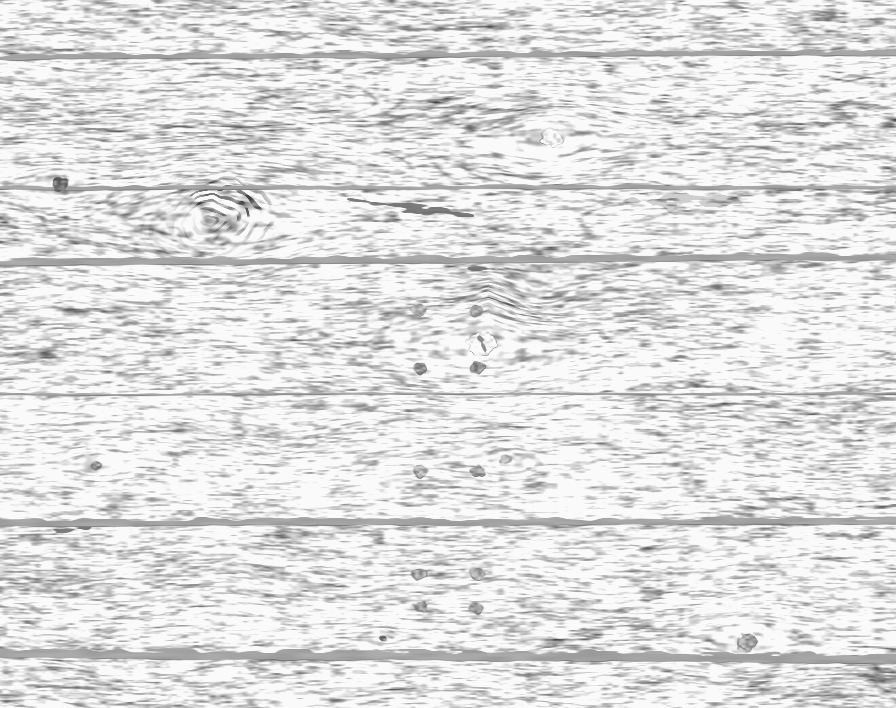
This texture is drawn by a Shadertoy shader. Its source:

```glsl
// Seams: height, half width, slope
const vec3 SEAMS[6] = vec3[6](
    vec3(0.918, 0.0036, 0.005), vec3(0.733, 0.0026, 0.001),
    vec3(0.627, 0.0044, 0.007), vec3(0.442, 0.0014, 0.001),
    vec3(0.260, 0.0046, 0.002), vec3(0.076, 0.0064, -0.006));
// Knots: centre, radius, tone
const vec4 KNOTS[7] = vec4[7](
    vec4(0.136, 0.343, 0.006, 0.58), vec4(0.714, 0.351, 0.007, 0.75),
    vec4(0.780, 0.805, 0.013, 0.97), vec4(0.086, 0.740, 0.010, 0.45),
    vec4(1.055, 0.093, 0.012, 0.64), vec4(0.680, 0.515, 0.018, 0.97),
    vec4(0.541, 0.098, 0.004, 0.50));
const float NAIL_ROWS[5] = float[5](0.142, 0.190, 0.333, 0.480, 0.563);
const vec2 SWIRL = vec2(0.298, 0.688);
const float SEAM_TONE = 0.64;
const float DARK_TONE = 0.40;

float hash(vec2 p) {
    vec3 q = fract(p.xyx * 0.1031);
    q += dot(q, q.yzx + 33.33);
    return fract((q.x + q.y) * q.z);
}

float noise(vec2 p) {
    vec2 i = floor(p), f = fract(p);
    f = f * f * (3.0 - 2.0 * f);
    return mix(mix(hash(i), hash(i + vec2(1, 0)), f.x),
               mix(hash(i + vec2(0, 1)), hash(i + vec2(1, 1)), f.x), f.y);
}

float blob(vec2 p, vec2 centre, vec2 size) {
    vec2 d = (p - centre) / size;
    return exp(-dot(d, d));
}

// Shift that makes the grain part around a knot
float bend(vec2 p, vec2 centre, float radius) {
    return -0.65 * (p.y - centre.y) * blob(p, centre, radius * vec2(4.0, 2.2));
}

// Tapered dark mark, torn into pieces
float streak(vec2 p, vec2 a, vec2 b, float width, float aa) {
    vec2 d = b - a;
    float t = clamp(dot(p - a, d) / dot(d, d), 0.0, 1.0);
    float torn = 1.9 * noise(p * vec2(55, 190)) - 0.25;
    float w = width * sqrt(4.0 * t * (1.0 - t)) * torn;
    return smoothstep(aa, -aa, length(p - a - d * t) - w) * step(0.0001, w);
}

// Worn disc with a broken rim, darkest below
float stamp(float tone, vec2 p, vec2 centre, float radius, float body, float aa) {
    vec2 d = (p - centre) * vec2(0.8, 1.0);
    float dist = length(d) - radius * (0.7 + 0.5 * noise(p * 170.0));
    float worn = body + 0.35 * (noise(p * vec2(180, 300)) - 0.5);
    tone = mix(tone, min(worn, 0.98), smoothstep(aa, -aa, dist));
    float low = 0.6 - 0.4 * clamp(d.y / radius, -1.0, 1.0);
    float rim = smoothstep(0.001 + aa, 0.0, abs(dist)) * noise(p * 120.0 + 7.0) * low;
    return mix(tone, DARK_TONE - 0.05, rim);
}

// Curved growth rings, strongest toward the upper right
float swirl(vec2 p, vec2 centre) {
    vec2 d = (p - centre) * vec2(0.58, 1.0);
    d.y -= 0.25 * d.x;
    float r = length(d) + 0.013 * noise(p * 28.0) + 0.005 * noise(p * 90.0);
    float lines = smoothstep(0.15, 0.7, sin(r * 620.0));
    float side = 0.2 + 0.8 * smoothstep(-0.01, 0.03, d.x + 0.7 * d.y);
    float gaps = smoothstep(0.2, 0.55, noise(p * vec2(60, 110)));
    return lines * side * gaps * smoothstep(0.074, 0.05, r);
}

// Grain darkness, in deviations from its mean
float grain(vec2 p, float board) {
    vec2 q = p + vec2(board * 7.3, board * 3.1);
    q.y += 0.010 * noise(q * vec2(5, 9)) + 0.003 * noise(q * vec2(17, 30));
    float fibre = noise(q * vec2(58, 390));
    float speck = noise(q * vec2(130, 430) + 13.0);
    float medium = noise(q * vec2(22, 170) + 31.0);
    float broad = noise(q * vec2(3, 19) + 57.0);
    float body = (0.5 * fibre + 0.25 * speck + 0.27 * medium + 0.13 * broad - 0.575) / 0.136;
    // Thin unbroken hairlines along the contours of a stretched field
    float level = noise(q * vec2(10, 72) + 83.0);
    float hair = smoothstep(0.11, 0.02, abs(level - 0.5));
    return body + 1.3 * hair * smoothstep(0.4, 0.8, noise(q * vec2(24, 60) + 5.0));
}

// Contour lines of a slow field give the arched figure
float figure(vec2 p, float board) {
    float field = 0.75 * noise(p * vec2(2.6, 13) + board * 11.0)
                + 0.25 * noise(p * vec2(7, 29) + board * 5.0);
    float line = pow(0.5 + 0.5 * sin(field * 75.0), 5.0);
    return line * smoothstep(0.25, 0.75, noise(p * vec2(22, 110)));
}

float shading(vec2 p) {
    return 0.6 * blob(p, vec2(0.60, 0.83), vec2(0.6, 0.035))
         + 0.5 * blob(p, vec2(0.10, 0.89), vec2(0.2, 0.02))
         + 0.6 * blob(p, vec2(0.71, 0.58), vec2(0.06, 0.035))
         + 0.4 * blob(p, vec2(0.10, 0.19), vec2(0.2, 0.03))
         + 0.7 * blob(p, vec2(0.10, 0.087), vec2(0.5, 0.010))
         + 0.7 * blob(p, vec2(1.25, 0.03), vec2(0.2, 0.05))
         - 0.5 * blob(p, vec2(0.10, 0.39), vec2(0.25, 0.05));
}

void mainImage(out vec4 fragColor, in vec2 fragCoord) {
    vec2 p = fragCoord / iResolution.y;
    float aa = 0.6 / iResolution.y;

    // Board number and seam coverage
    float board = 0.0, seam = 0.0, crack = 0.0;
    for (int i = 0; i < 6; i++) {
        vec3 s = SEAMS[i];
        float y = p.y - s.x - s.z * p.x - 0.002 * noise(vec2(p.x * 9.0, i));
        float ragged = s.y * (0.3 + 1.5 * noise(p * vec2(42, 230)));
        float lower = s.y * (0.8 + 0.3 * noise(vec2(p.x * 60.0, i)));
        board += step(y, 0.0);
        seam = max(seam, smoothstep(aa, -aa, max(y - ragged, -y - lower)));
        crack = max(crack, smoothstep(0.0007 + aa, 0.0, abs(y + lower)) * noise(vec2(p.x * 35.0, i)));
    }

    // Grain bent around knots and fanned above the split one
    vec2 w = p;
    for (int i = 0; i < 7; i++) w.y += bend(p, KNOTS[i].xy, KNOTS[i].z * 1.6);
    w.y += bend(p, SWIRL, 0.03);
    w.y += 0.4 * abs(p.x - 0.69) * blob(p, vec2(0.71, 0.575), vec2(0.08, 0.035));
    float figured = board == 1.0 || board == 2.0 ? 1.5 : 0.5;
    float dark = grain(w, board) + shading(p) + figured * (figure(w, board) - 0.12);
    float tone = 0.98 - 0.145 * max(dark + 0.2, 0.0);

    // Rings, lens and torn marks
    tone -= 0.5 * swirl(p, SWIRL);
    tone -= 0.17 * streak(p, vec2(0.88, 0.716), vec2(1.05, 0.714), 0.011, aa);
    float marks = streak(p, vec2(0.49, 0.719), vec2(0.67, 0.695), 0.006, aa);
    marks = max(marks, streak(p, vec2(0.66, 0.621), vec2(0.70, 0.620), 0.005, aa));
    marks = max(marks, streak(p, vec2(0.07, 0.246), vec2(0.13, 0.257), 0.006, aa));
    tone = mix(tone, DARK_TONE, 0.85 * marks);

    // Seams, knots and paired nails
    tone = mix(tone, SEAM_TONE + 0.08 * (noise(p * vec2(30, 200)) - 0.5), seam);
    tone = mix(tone, DARK_TONE, 0.8 * crack);
    for (int i = 0; i < 7; i++) tone = stamp(tone, p, KNOTS[i].xy, KNOTS[i].z, KNOTS[i].w, aa);
    tone = mix(tone, 0.55, streak(p, vec2(0.676, 0.526), vec2(0.686, 0.502), 0.005, aa));
    for (int i = 0; i < 10; i++) {
        vec2 nail = vec2(0.593 + 0.081 * float(i % 2), NAIL_ROWS[i / 2]);
        nail += 0.004 * (hash(vec2(i, 3)) - 0.5);
        tone = stamp(tone, p, nail, 0.0085, 0.56 + 0.15 * hash(vec2(i, 8)), aa);
    }
    fragColor = vec4(vec3(clamp(tone, 0.25, 0.98)), 1.0);
}
```
